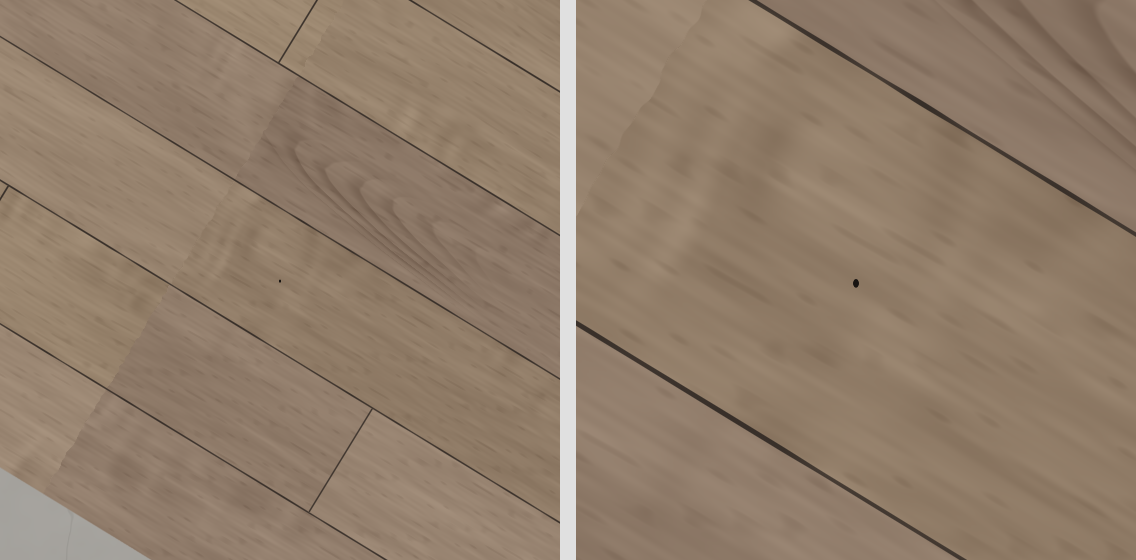
Left, the full canvas; right, a detail of the centre.
Reproduce this texture procedurally as a Shadertoy shader.

```glsl
const float PLANK_WIDTH = 0.2188;
const float PLANK_LENGTH = 0.762;
const float FIRST_SEAM = 0.0555;
const float PRINT_EDGE = 0.525;
const vec2 GRAIN_DIR = vec2(0.853, 0.522);
const vec3 DARK_WOOD = vec3(0.52, 0.44, 0.37);
const vec3 LIGHT_WOOD = vec3(0.635, 0.555, 0.472);
const vec3 SEAM_COLOR = vec3(0.19, 0.16, 0.14);
const vec3 STONE_COLOR = vec3(0.65, 0.64, 0.62);

// Per row: left tone, right tone, left warmth, right warmth
const vec4 ROW_FINISH[6] = vec4[6](
    vec4(0.60, 0.58, 0.6, 0.6),
    vec4(0.78, 0.66, 0.8, 0.6),
    vec4(0.48, 0.32, -0.3, -0.5),
    vec4(0.76, 0.42, 0.2, 0.5),
    vec4(0.62, 0.48, 0.8, -0.4),
    vec4(0.84, 0.54, -0.2, -0.6));

float hash(vec2 p) {
    return fract(sin(dot(p, vec2(127.1, 311.7))) * 43758.5453);
}

float noise(vec2 p) {
    vec2 i = floor(p), f = fract(p);
    f = f * f * (3.0 - 2.0 * f);
    return mix(mix(hash(i), hash(i + vec2(1, 0)), f.x),
               mix(hash(i + vec2(0, 1)), hash(i + vec2(1, 1)), f.x), f.y);
}

float fbm(vec2 p) {
    float sum = 0.0, amp = 0.5;
    for (int i = 0; i < 4; i++) {
        sum += amp * noise(p);
        p = p * 2.03 + 17.3;
        amp *= 0.5;
    }
    return sum;
}

float lineMask(float dist, float halfWidth, float px) {
    return 1.0 - smoothstep(halfWidth - 0.6 * px, halfWidth + 0.8 * px, dist);
}

// Long streaks, fine fibres and short dark pores
float woodGrain(vec2 p, float seed) {
    vec2 q = p + seed * vec2(3.7, 1.9);
    q.y += 0.008 * noise(q * vec2(5.0, 9.0));
    float streaks = fbm(q * vec2(4.0, 48.0)) - 0.47;
    float fibres = noise(q * vec2(22.0, 210.0)) - 0.5;
    float pores = smoothstep(0.68, 0.95, noise(q * vec2(38.0, 150.0) + 40.0));
    return 0.085 * streaks + 0.030 * fibres - 0.035 * pores;
}

// Patchy ripples running across the grain
float rippleFigure(vec2 p, float seed) {
    vec2 q = p + seed * 5.3;
    float patches = smoothstep(0.42, 0.75, noise(q * vec2(4.0, 7.0)));
    float bands = noise(vec2(q.x * 36.0 + 3.0 * noise(q * 12.0), q.y * 14.0));
    return 0.085 * patches * (bands - 0.5);
}

// Nested arches opening along the plank
float archFigure(vec2 p) {
    float field = p.x - 48.0 * pow(p.y - 0.105, 2.0);
    field += 0.05 * noise(p * vec2(7.0, 22.0));
    float phase = fract(field * 13.0);
    float ring = smoothstep(0.35, 0.9, phase) * (1.0 - smoothstep(0.9, 1.0, phase));
    float region = smoothstep(0.06, 0.13, p.y) * smoothstep(-0.04, 0.03, field);
    return -0.065 * ring * region * (1.0 - smoothstep(0.3, 0.55, p.x));
}

vec3 woodColor(vec2 p, float row, float inRow, float px) {
    vec4 finish = ROW_FINISH[int(clamp(row + 3.0, 0.0, 5.0))];
    float edge = p.x - PRINT_EDGE + 0.004 * (noise(vec2(row, p.y * 110.0)) - 0.5);
    float side = smoothstep(-px, px, edge);
    float seed = row + 9.0 + 7.0 * step(0.0, edge);
    float tone = mix(finish.x, finish.y, side);
    float warmth = mix(finish.z, finish.w, side);
    tone += 0.35 * (fbm(p * vec2(2.5, 7.0) + seed) - 0.47);
    tone += 0.24 * step(0.5, row) * step(0.948, p.x) * step(row, 1.5);
    vec3 color = mix(DARK_WOOD, LIGHT_WOOD, tone);
    color += warmth * vec3(0.002, 0.002, -0.012);
    float shade = woodGrain(p, seed) + rippleFigure(p, seed);
    if (row == -1.0) shade += side * archFigure(vec2(edge, inRow * PLANK_WIDTH));
    return color + shade * vec3(1.0, 1.0, 0.95);
}

// Only every third row shows its end joints
float endJointDistance(float along, float row) {
    float start = 0.285 - 0.099 * row;
    float cell = fract((along - start) / PLANK_LENGTH + 0.5) - 0.5;
    return mod(row, 3.0) == 1.0 ? abs(cell) * PLANK_LENGTH : 1.0;
}

vec3 stoneColor(vec2 p) {
    float cloud = fbm(p * 9.0);
    float vein = 1.0 - smoothstep(0.0, 0.025, abs(fbm(p * vec2(12.0, 7.0) + 8.0) - 0.48));
    return STONE_COLOR + 0.05 * (cloud - 0.47) - 0.035 * vein;
}

void mainImage(out vec4 fragColor, in vec2 fragCoord) {
    float px = 1.0 / iResolution.y;
    vec2 uv = fragCoord * px;
    vec2 down = vec2(uv.x, 1.0 - uv.y);

    // Plank space: x along the grain, y across the rows
    vec2 p = vec2(dot(down, GRAIN_DIR), dot(down, vec2(-GRAIN_DIR.y, GRAIN_DIR.x)));
    float across = (p.y - FIRST_SEAM) / PLANK_WIDTH;
    float row = floor(across);
    vec3 color = woodColor(p, row, across - row, px);

    // Seams
    float seamDist = abs(fract(across + 0.5) - 0.5) * PLANK_WIDTH;
    seamDist = across > 2.5 ? 1.0 : seamDist;
    float wear = noise(p * vec2(30.0, 3.0));
    float seam = lineMask(min(seamDist, endJointDistance(p.x, row)), 0.0009 + 0.0006 * wear, px);
    color = mix(color, SEAM_COLOR, seam * (0.75 + 0.2 * wear));

    // Small dark nick
    float nick = length((uv - vec2(0.5, 0.498)) * vec2(1.5, 1.0));
    color = mix(color, SEAM_COLOR * 0.5, lineMask(nick, 0.0025, px));

    // Stone border beyond the last plank
    float border = (across - 3.0) * PLANK_WIDTH;
    color = mix(color, stoneColor(uv), smoothstep(-px, px, border));
    fragColor = vec4(clamp(color, 0.0, 1.0), 1.0);
}
```
